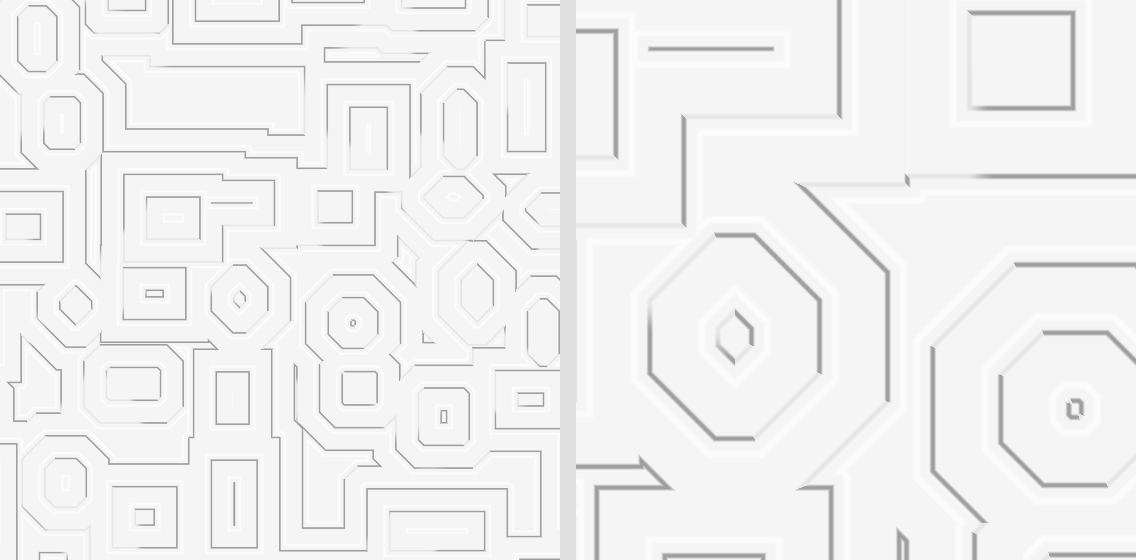
Left: the whole. Right: its middle third, enlarged.
Reproduce this pattern procedurally as a three.js fragment shader.

```glsl
varying vec2 vUv;

const vec3 PAPER = vec3(0.96);
const vec3 INK = vec3(0.62);
const vec3 GLOSS = vec3(0.995);
const float CELLS = 5.6;
const float SPACING = 0.0405;
const float DIAGONAL = 0.7071;

vec2 hash2(vec2 p) {
  vec3 h = fract(p.xyx * vec3(0.1031, 0.1030, 0.0973));
  h += dot(h, h.yzx + 33.33);
  return fract((h.xx + h.yz) * h.zy);
}

// Gradient noise, roughly -0.7 to 0.7
float cornerSlope(vec2 cell, vec2 offset) {
  float angle = 6.2832 * hash2(cell).x;
  return dot(vec2(cos(angle), sin(angle)), offset);
}

float gradientNoise(vec2 p) {
  vec2 i = floor(p);
  vec2 f = fract(p);
  vec2 u = f * f * f * (f * (f * 6.0 - 15.0) + 10.0);
  vec2 e = vec2(1.0, 0.0);
  float low = mix(cornerSlope(i, f), cornerSlope(i + e, f - e), u.x);
  float high = mix(cornerSlope(i + e.yx, f - e.yx), cornerSlope(i + 1.0, f - 1.0), u.x);
  return mix(low, high, u.y);
}

// Box with cut corners: distance in x, outward normal in yz
vec3 chamferBox(vec2 p, vec2 extent, float cut) {
  vec2 q = abs(p) - extent;
  vec2 side = vec2(p.x < 0.0 ? -1.0 : 1.0, p.y < 0.0 ? -1.0 : 1.0);
  vec3 flatSide = q.x > q.y ? vec3(q.x, side.x, 0.0) : vec3(q.y, 0.0, side.y);
  float slant = (q.x + q.y + cut) * DIAGONAL;
  return slant > flatSide.x ? vec3(slant, side * DIAGONAL) : flatSide;
}

// Merged field of scattered boxes, level beyond the given reach
vec3 terrain(vec2 p, float reach) {
  vec3 nearest = vec3(reach, 0.0, 0.0);
  vec2 home = floor(p * CELLS);
  for (int y = -1; y <= 1; y++) {
    for (int x = -1; x <= 1; x++) {
      vec2 cell = home + vec2(float(x), float(y));
      vec2 center = (cell + 0.2 + 0.6 * hash2(cell + 17.0)) / CELLS;
      vec2 size = hash2(cell + 53.0);
      vec2 kind = hash2(cell + 91.0);
      vec2 extent = mix(vec2(0.008), vec2(0.068), size * size);
      float cut = mix(-0.07, 0.03, kind.x);
      vec3 box = chamferBox(p - center, extent, cut);
      if (kind.y > 0.14 && box.x < nearest.x) nearest = box;
    }
  }
  return nearest;
}

// Soft line at every half step of the height
float contour(float height, float spacing, float width) {
  float away = abs(fract(height / spacing) - 0.5) * spacing;
  return 1.0 - smoothstep(0.15 * width, width, away);
}

// Rising diagonals are pale, lower left sides fade in patches
float inkStrength(vec2 normal, float patchiness) {
  float rising = step(normal.x * normal.y, -0.1);
  float lit = step(normal.x + normal.y, -0.5);
  float fade = lit * smoothstep(0.02, 0.10, patchiness);
  return mix(1.0, 0.17, max(rising, fade));
}

void main() {
  vec3 field = terrain(vUv, SPACING * 3.0);
  float patchiness = gradientNoise(vUv * 5.0 + 3.7);
  float slope = step(0.5, length(field.yz));

  float line = contour(field.x, SPACING, 0.0024) * slope;
  float shine = contour(field.x - 0.0095, SPACING, 0.0034) * slope;

  vec3 color = mix(PAPER, GLOSS, 0.8 * shine);
  color = mix(color, INK, line * inkStrength(field.yz, patchiness));
  gl_FragColor = vec4(color, 1.0);
}
```
